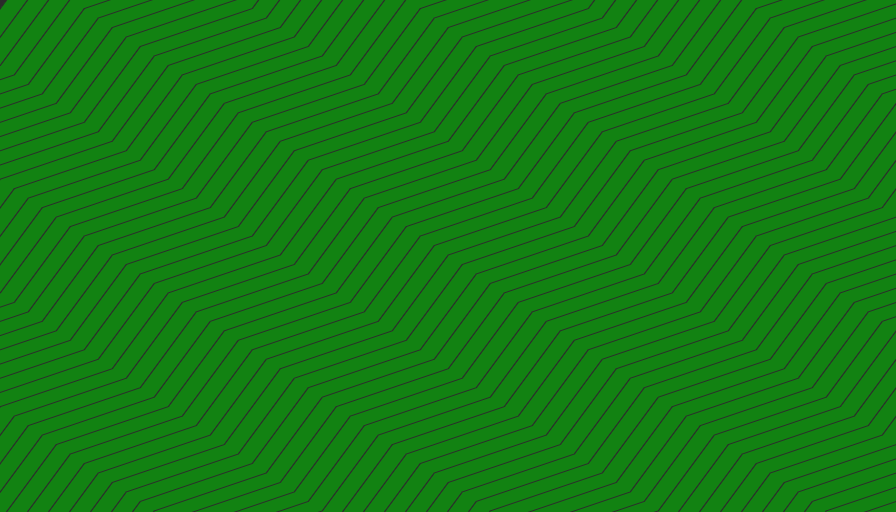
A WebGL 2 fragment shader for this pattern:

```glsl
#version 300 es
precision highp float;
// Slanted zigzag pinstripes: thin dark lines over green, squashed diagonal lattice.

#define LINES_ACROSS 64.0   // lattice steps per canvas width
#define SQUASH 0.677        // vertical squeeze of the diagonal lattice
#define ZIGZAG_PERIOD 12.0  // lattice steps per zigzag
#define ZIGZAG_HEIGHT 2.0   // peak to trough, in line spacings
#define LINE_WIDTH 0.07     // fraction of the line spacing
#define ORIGIN vec2(-0.5375, 2.558) // first crest: stack, run
#define GREEN vec3(0.07, 0.51, 0.07)
#define CHARCOAL vec3(0.17, 0.17, 0.17)

uniform vec2 u_resolution;
out vec4 fragColor;

// Triangle wave, 0 at whole numbers and 1 halfway between.
float triangleWave(float x) {
    return 1.0 - abs(2.0 * fract(x) - 1.0);
}

// Share of a pixel-wide window covered by a band centred on zero.
float bandCoverage(float offset, float width, float pixel) {
    float top = min(offset + 0.5 * pixel, 0.5 * width);
    float bottom = max(offset - 0.5 * pixel, -0.5 * width);
    return clamp((top - bottom) / pixel, 0.0, 1.0);
}

void main() {
    // Canvas widths, measured from the upper left corner.
    vec2 p = vec2(gl_FragCoord.x, u_resolution.y - gl_FragCoord.y) / u_resolution.x;
    p.y /= SQUASH;

    // Diagonal axes: x stacks the lines, y runs along them.
    vec2 lattice = 0.5 * LINES_ACROSS * vec2(p.x + p.y, p.x - p.y) - ORIGIN;

    // Each whole number of the level is one zigzag line.
    float level = lattice.x - ZIGZAG_HEIGHT * triangleWave(lattice.y / ZIGZAG_PERIOD);
    float pixel = max(length(vec2(dFdx(level), dFdy(level))), 1e-5);
    float offset = abs(fract(level + 0.5) - 0.5);
    float line = bandCoverage(offset, LINE_WIDTH, pixel);

    // Bare ground shows beyond the first line.
    float ground = clamp(0.5 - level / pixel, 0.0, 1.0);

    fragColor = vec4(mix(GREEN, CHARCOAL, max(line, ground)), 1.0);
}
```
